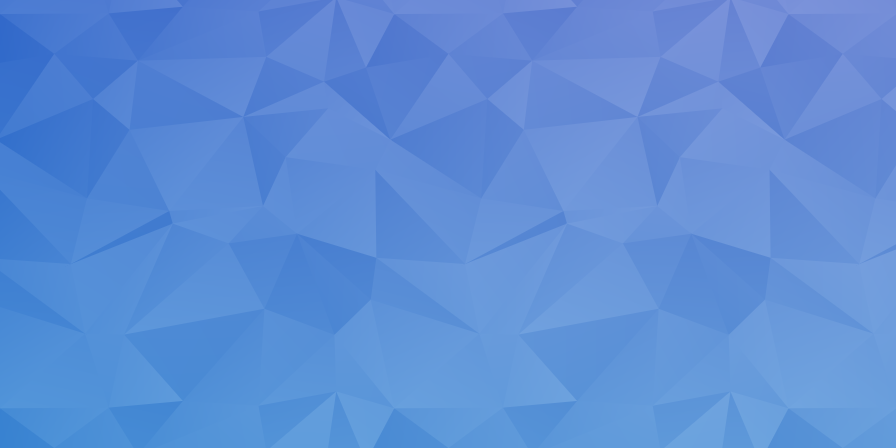
A Shadertoy shader for this background:

```glsl
// Soft blue low-poly facets: a repeating jittered triangle mesh over a diagonal gradient.

const float TILE_SIZE = 0.88;          // repeat period, in canvas heights
const vec2 TILE_CELLS = vec2(5.0, 6.0);
const float JITTER = 0.86;             // below 1 keeps every quad simple

vec3 hash3(vec2 cell, float seed) {
    vec3 q = fract(vec3(cell.xyx + seed) * vec3(0.1031, 0.1030, 0.0973));
    q += dot(q, q.yxz + 33.33);
    return fract((q.xxy + q.yzz) * q.zyx);
}

float cross2(vec2 a, vec2 b) {
    return a.x * b.y - a.y * b.x;
}

float doubleArea(vec2 a, vec2 b, vec2 c) {
    return cross2(b - a, c - a);
}

// Signed distance to the line a-b, positive on its left
float edgeDistance(vec2 p, vec2 a, vec2 b) {
    return cross2(normalize(b - a), p - a);
}

float triangleCoverage(vec2 p, vec2 a, vec2 b, vec2 c, float pixel) {
    float d = min(edgeDistance(p, a, b), min(edgeDistance(p, b, c), edgeDistance(p, c, a)));
    return clamp(0.5 + d / pixel, 0.0, 1.0);
}

// Mesh vertex near a grid corner, repeating with the tile
vec2 meshVertex(vec2 cell) {
    vec2 offset = hash3(mod(cell, TILE_CELLS), 7.3).xy - 0.5;
    return (cell + JITTER * offset) * TILE_SIZE / TILE_CELLS;
}

// Facet brightness: mostly mild, a few dark, with a slight slope across the facet
float facetTone(vec2 p, vec2 centre, vec3 rnd) {
    float angle = 6.2832 * rnd.y;
    float slope = dot(p - centre, vec2(cos(angle), sin(angle)));
    return 0.6 - 1.7 * rnd.x * rnd.x + 2.5 * slope;
}

// Returns (tone * coverage, coverage)
vec2 facet(vec2 p, vec2 a, vec2 b, vec2 c, vec3 rnd, float pixel) {
    float coverage = triangleCoverage(p, a, b, c, pixel);
    return coverage * vec2(facetTone(p, (a + b + c) / 3.0, rnd), 1.0);
}

float meshTone(vec2 p, float pixel) {
    vec2 home = floor(p * TILE_CELLS / TILE_SIZE);
    vec2 total = vec2(0.0);
    for (int j = -1; j <= 1; j++) {
        for (int i = -1; i <= 1; i++) {
            vec2 cell = home + vec2(i, j);
            vec2 a = meshVertex(cell);
            vec2 b = meshVertex(cell + vec2(1.0, 0.0));
            vec2 c = meshVertex(cell + vec2(1.0, 1.0));
            vec2 d = meshVertex(cell + vec2(0.0, 1.0));
            vec2 wrapped = mod(cell, TILE_CELLS);
            vec3 rndA = hash3(wrapped, 21.7);
            vec3 rndB = hash3(wrapped, 58.1);

            // Split along the diagonal that leaves the fuller triangles
            float splitAC = min(doubleArea(a, b, c), doubleArea(a, c, d));
            float splitBD = min(doubleArea(b, c, d), doubleArea(b, d, a));
            if (splitAC > splitBD) {
                total += facet(p, a, b, c, rndA, pixel) + facet(p, a, c, d, rndB, pixel);
            } else {
                total += facet(p, b, c, d, rndA, pixel) + facet(p, b, d, a, rndB, pixel);
            }
        }
    }
    return total.x / max(total.y, 0.001);
}

// Deep blue at the upper left, violet at the upper right, sky blue below
vec3 backdrop(vec2 uv) {
    float across = 1.0 - (1.0 - uv.x) * (1.0 - uv.x);
    vec3 bottom = mix(vec3(0.28, 0.56, 0.84), vec3(0.39, 0.615, 0.86), across);
    vec3 top = mix(vec3(0.25, 0.45, 0.81), vec3(0.44, 0.54, 0.84), across);
    return mix(bottom, top, uv.y);
}

void mainImage(out vec4 fragColor, in vec2 fragCoord) {
    float pixel = 1.0 / iResolution.y;
    vec2 p = fragCoord * pixel;
    vec3 facetContrast = vec3(0.058, 0.045, 0.020);
    vec3 color = backdrop(fragCoord / iResolution.xy) + facetContrast * meshTone(p, pixel);
    fragColor = vec4(color, 1.0);
}
```
